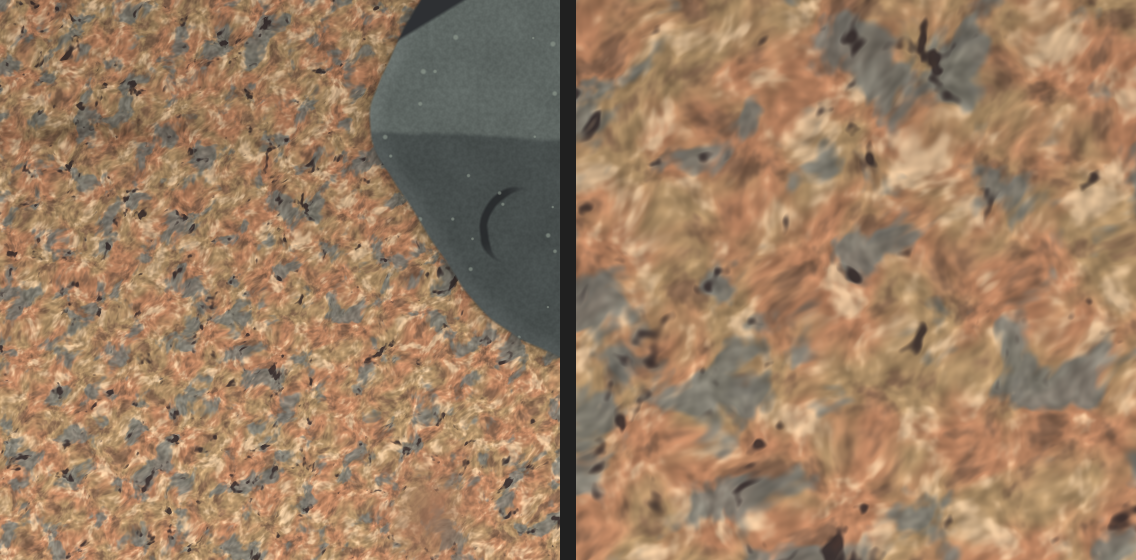
Left: the whole. Right: its middle third, enlarged.
Give the GLSL for this texture, as a Shadertoy shader.

```glsl
const vec3 PINK = vec3(0.71, 0.50, 0.37);
const vec3 OCHRE = vec3(0.66, 0.54, 0.39);
const vec3 CREAM = vec3(0.83, 0.71, 0.57);
const vec3 BROWN = vec3(0.45, 0.34, 0.27);
const vec3 GRAY = vec3(0.43, 0.44, 0.42);
const vec3 PIT = vec3(0.19, 0.15, 0.15);
const vec3 SLATE_LIGHT = vec3(0.37, 0.40, 0.385);
const vec3 SLATE_DARK = vec3(0.28, 0.305, 0.30);
const vec3 SLATE_SHADE = vec3(0.18, 0.19, 0.20);

vec2 hash2(vec2 p) {
    vec3 q = fract(p.xyx * vec3(0.1031, 0.1030, 0.0973));
    q += dot(q, q.yzx + 33.33);
    return fract((q.xx + q.yz) * q.zy);
}

float cornerGradient(vec2 cell, vec2 offset) {
    float angle = 6.2832 * hash2(cell).x;
    return dot(vec2(cos(angle), sin(angle)), offset);
}

float gradientNoise(vec2 p) {
    vec2 i = floor(p), f = fract(p), e = vec2(0.0, 1.0);
    vec2 u = f * f * f * (f * (f * 6.0 - 15.0) + 10.0);
    float low = mix(cornerGradient(i, f), cornerGradient(i + e.yx, f - e.yx), u.x);
    float high = mix(cornerGradient(i + e.xy, f - e.xy), cornerGradient(i + e.yy, f - e.yy), u.x);
    return mix(low, high, u.y);
}

float fbm(vec2 p, int octaves) {
    float sum = 0.0, amplitude = 1.0;
    for (int i = 0; i < octaves; i++) {
        sum += amplitude * gradientNoise(p);
        p = mat2(1.6, 1.2, -1.2, 1.6) * p + 17.3;
        amplitude *= 0.55;
    }
    return sum;
}

float smoothMax(float a, float b, float k) {
    float h = max(k - abs(a - b), 0.0) / k;
    return max(a, b) + 0.25 * k * h * h;
}

// Signed distance to a line, positive on the left of a to b
float lineSide(vec2 p, vec2 a, vec2 b) {
    vec2 d = normalize(b - a);
    return dot(p - a, vec2(-d.y, d.x));
}

float softSpot(vec2 p, vec2 center, vec2 size) {
    vec2 q = (p - center) / size;
    return exp(-dot(q, q));
}

// Small round flecks, at most one per cell
float flecks(vec2 p, float scale, float share) {
    vec2 cell = floor(p * scale);
    vec2 size = hash2(cell + 71.0);
    vec2 center = 0.25 + 0.5 * hash2(cell);
    float radius = mix(0.05, 0.18, size.y * size.y);
    float dist = length(fract(p * scale) - center);
    return step(size.x, share) * (1.0 - smoothstep(radius * 0.4, radius + 0.06, dist));
}

// Tapered arc centred on the direction given by facing
float arcMark(vec2 p, vec2 center, float radius, float facing, float spread, float width) {
    vec2 q = p - center;
    float c = cos(facing), s = sin(facing);
    q = vec2(c * q.x + s * q.y, c * q.y - s * q.x);
    float taper = 1.0 - smoothstep(0.4 * spread, spread, abs(atan(q.y, q.x)));
    float dist = abs(length(q) - radius);
    return taper * (1.0 - smoothstep(width * taper - 0.003, width * taper + 0.003, dist));
}

vec3 granite(vec2 p) {
    // Grains lean up to the right
    vec2 g = mat2(0.66, -0.78, 0.58, 0.82) * p;
    g += 0.012 * vec2(gradientNoise(p * 22.0), gradientNoise(p * 22.0 + 40.0));
    float tone = fbm(g * 30.0, 4);
    float hue = fbm(g * 17.0 + 9.0, 3);
    float mineral = fbm(g * 19.0 + 31.0, 4);
    float cluster = gradientNoise(p * 9.0 + 5.0);
    float fine = fbm(g * 85.0 + 3.0, 2);

    vec3 color = mix(PINK, OCHRE, smoothstep(-0.35, 0.35, hue));
    color = mix(color, CREAM, 0.85 * smoothstep(0.02, 0.6, tone + 0.25 * fine));
    color = mix(color, BROWN, 0.8 * smoothstep(0.05, 0.6, -tone));
    color = mix(color, GRAY, 0.8 * smoothstep(0.1, 0.42, mineral + 0.3 * cluster));
    color *= 1.0 + 0.28 * fine;

    // Dark pits gather in clusters, pale crystals lie between
    float pits = fbm(g * 38.0 + 57.0, 3) + 0.5 * cluster + 0.3 * mineral;
    color = mix(color, PIT, 0.85 * smoothstep(0.42, 0.75, pits));
    color = mix(color, CREAM * 1.08, 0.55 * smoothstep(0.42, 0.7, gradientNoise(g * 75.0 + 80.0)));

    // Broad light, a shaded ledge and one worn patch
    color *= mix(1.07, 0.92, smoothstep(0.1, 0.95, p.y));
    color *= 1.0 - 0.2 * softSpot(p, vec2(0.16, 0.765 + 0.02 * cluster), vec2(0.22, 0.022));
    return mix(color, vec3(0.60, 0.44, 0.34), 0.75 * softSpot(p, vec2(0.77, 0.08), vec2(0.06, 0.08)));
}

vec3 slate(vec2 p, float edge, float topSide) {
    float mottle = fbm(p * 14.0 + 12.0, 3);
    float grain = fbm(p * 120.0, 2);
    float ridge = lineSide(p, vec2(0.66, 0.765), vec2(1.0, 0.75)) + 0.006 * mottle;
    vec3 color = mix(SLATE_DARK, SLATE_LIGHT, smoothstep(-0.005, 0.006, ridge));
    color *= 1.0 + 0.07 * mottle + 0.09 * grain;
    color += 0.035 * smoothstep(-0.035, -0.008, edge);
    float curl = arcMark(p + 0.004 * mottle, vec2(0.935, 0.59), 0.072, 2.8, 1.5, 0.007);
    color = mix(color, SLATE_SHADE * 0.8, 0.85 * curl);
    color = mix(color, vec3(0.58, 0.62, 0.57), 0.6 * flecks(p, 34.0, 0.13));
    return mix(color, SLATE_SHADE, smoothstep(-0.003, 0.005, topSide));
}

void mainImage(out vec4 fragColor, in vec2 fragCoord) {
    vec2 p = fragCoord / iResolution.xy;

    // Rounded stone bounded by straight sides
    float lower = lineSide(p, vec2(0.85, 0.45), vec2(0.675, 0.72));
    float base = lineSide(p, vec2(1.0, 0.362), vec2(0.90, 0.408));
    float left = lineSide(p, vec2(0.655, 0.80), vec2(0.70, 0.92));
    float back = lineSide(p, vec2(0.70, 0.92), vec2(0.75, 1.0));
    float top = lineSide(p, vec2(0.70, 0.92), vec2(0.82, 0.993));
    float stone = smoothMax(smoothMax(lower, base, 0.05), smoothMax(left, back, 0.03), 0.06);
    stone += 0.003 * gradientNoise(p * 20.0);

    vec3 ground = granite(p) * (1.0 - 0.3 * exp(-max(stone, 0.0) / 0.012));
    vec3 color = mix(slate(p, stone, top), ground, smoothstep(-0.003, 0.003, stone));
    fragColor = vec4(clamp(color, 0.0, 1.0), 1.0);
}
```
